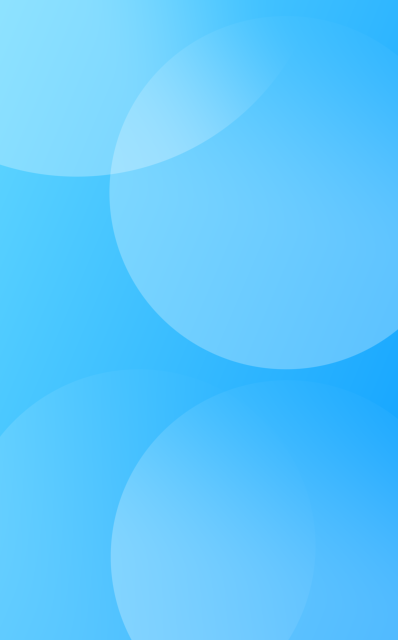
Reproduce this background procedurally as a WebGL 1 fragment shader.

```glsl
precision highp float;
// Sky-blue diagonal gradient with four large translucent discs that fade to one side.

uniform vec2 u_resolution;

#define SKY_LIGHT vec3(0.384, 0.843, 1.0)
#define SKY_DEEP vec3(0.051, 0.627, 1.0)
#define SKY_SLOPE vec2(0.958, -0.407)
#define DISC_RADIUS 0.276
#define CORNER_RADIUS 0.391
#define GLOW 0.28
#define SOFT_GLOW 0.17

// Opacity of a disc whose veil grows along a direction.
// fade holds the start and end of the ramp, in radii from the centre.
float discVeil(vec2 p, vec2 center, float radius, vec2 direction, vec2 fade) {
    vec2 offset = p - center;
    float pixel = 1.0 / u_resolution.y;
    float inside = 1.0 - smoothstep(-0.75 * pixel, 0.75 * pixel, length(offset) - radius);
    float along = dot(offset, normalize(direction)) / radius;
    return inside * smoothstep(fade.x, fade.y, along);
}

vec3 addVeil(vec3 color, float opacity) {
    return mix(color, vec3(1.0), opacity);
}

void main() {
    // Height runs from 0 to 1; x keeps the same scale.
    vec2 p = gl_FragCoord.xy / u_resolution.y;

    // Background, light at the upper left
    float depth = dot(p - vec2(0.0, 1.0), SKY_SLOPE);
    vec3 color = mix(SKY_LIGHT, SKY_DEEP, clamp(depth, 0.0, 1.0));

    // Corner disc, bright toward the lower left
    color = addVeil(color, GLOW * discVeil(p, vec2(0.120, 1.115), CORNER_RADIUS,
                                           vec2(-0.9, -0.43), vec2(-0.63, 0.13)));

    // Upper right disc, bright toward the bottom
    vec2 downward = vec2(-0.25, -1.0);
    vec2 downFade = vec2(-1.26, 0.25);
    color = addVeil(color, GLOW * discVeil(p, vec2(0.447, 0.699), DISC_RADIUS, downward, downFade));

    // Faint lower left disc
    color = addVeil(color, SOFT_GLOW * discVeil(p, vec2(0.217, 0.147), DISC_RADIUS,
                                                vec2(-1.0, -1.0), vec2(-1.23, 0.71)));

    // Lower right disc
    color = addVeil(color, GLOW * discVeil(p, vec2(0.449, 0.130), DISC_RADIUS, downward, downFade));

    gl_FragColor = vec4(color, 1.0);
}
```
